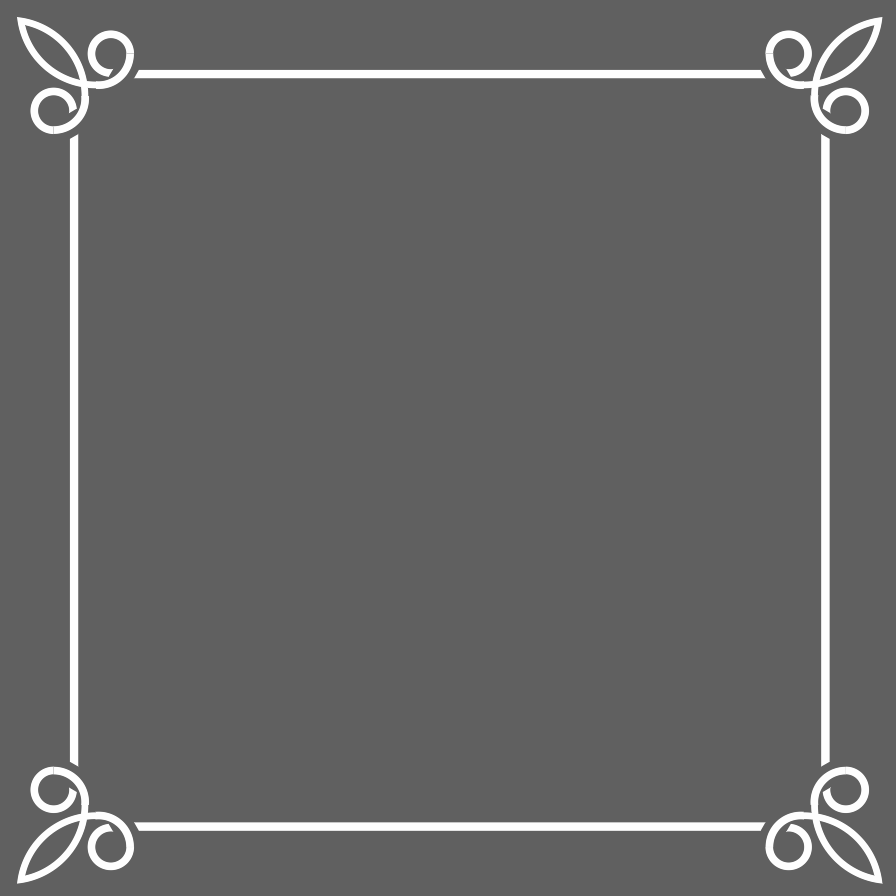
Write a WebGL 1 fragment shader that draws this background.

```glsl
precision highp float;
uniform vec2 u_resolution;

const float GRID = 768.0; // design units across the canvas

float ringStroke(vec2 p, vec2 center, float radius, float halfWidth) {
  return abs(length(p - center) - radius) - halfWidth;
}

// One leaf edge, sweeping into a tail and a curl; q runs inward from the corner
float flourish(vec2 q) {
  vec2 leafCenter = vec2(82.0, 8.0);
  float leaf = ringStroke(q, leafCenter, 64.8, 2.9);
  float pointedTip = min(length(q.yx - leafCenter) - 67.7, 60.0 - q.x);
  leaf = max(max(leaf, pointedTip), q.x - 83.0);

  float tail = ringStroke(q, vec2(84.5, 46.0), 27.0, 3.3);
  tail = max(tail, max(82.0 - q.x, 46.0 - q.y));

  vec2 v = q - vec2(95.0, 46.0);
  float curl = ringStroke(v, vec2(0.0), 16.6, 3.3);
  float opening = min(0.85 * v.x + 0.5 * (v.y - 16.6), v.y);
  curl = max(curl, opening);

  return min(leaf, min(tail, curl));
}

// Straight side with a slanted end beside the curl
float borderLine(vec2 q) {
  float slantedEnd = 0.87 * (115.0 + 0.57 * (67.0 - q.y) - q.x);
  return max(abs(q.y - 63.5) - 3.6, slantedEnd);
}

float ornament(vec2 q) {
  return min(flourish(q), borderLine(q));
}

void main() {
  vec2 p = gl_FragCoord.xy / u_resolution * GRID;
  float pixel = GRID / min(u_resolution.x, u_resolution.y);

  // Fold the four corners together, then mirror across the diagonal
  vec2 q = vec2(385.5, 386.0) - abs(p - vec2(385.5, 382.0));
  float d = min(ornament(q), ornament(q.yx));

  vec3 slate = vec3(0.376);
  vec3 white = vec3(0.995);
  float ink = 1.0 - smoothstep(-0.6 * pixel, 0.6 * pixel, d);
  gl_FragColor = vec4(mix(slate, white, ink), 1.0);
}
```
